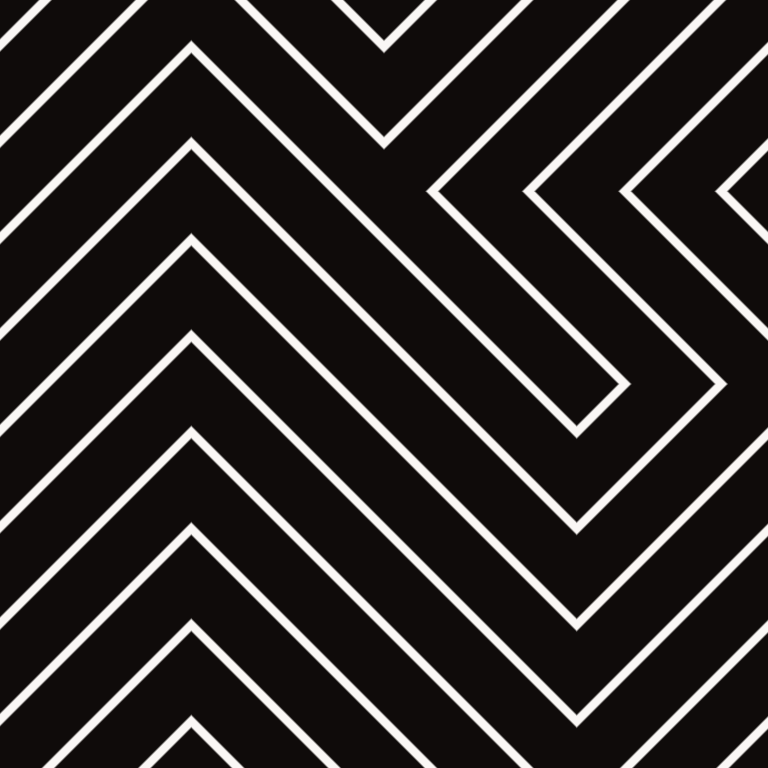
This pattern is drawn by a three.js fragment shader. Its source:

```glsl
varying vec2 vUv;

#define CELLS 7.97
#define HALF_WIDTH 0.064
#define EDGE_SOFTNESS 0.018
#define INK vec3(0.06, 0.045, 0.04)
#define CHALK vec3(0.98, 0.97, 0.96)

// Stepped band in which the stripes fall from left to right
bool inFallingBand(vec2 p) {
  if (p.x < 2.0) return false;
  if (p.y < 2.0) return p.x < 4.0;
  if (p.y < 4.0) return true;
  return p.x < 6.0;
}

// Distance along an axis to the nearest stripe centre, at every half cell
float stripeDistance(float t) {
  return abs(fract(t) - 0.5);
}

void main() {
  // Grid of eight cells centred on the canvas, with y counted downwards
  vec2 grid = vec2(vUv.x - 0.5, 0.5 - vUv.y) * CELLS + 4.0;

  // Mirrored diagonals meet in mitred corners along the band's edges
  float diagonal = inFallingBand(grid) ? grid.x - grid.y : grid.x + grid.y;
  float stripe = 1.0 - smoothstep(HALF_WIDTH - EDGE_SOFTNESS,
                                  HALF_WIDTH + EDGE_SOFTNESS,
                                  stripeDistance(diagonal));

  gl_FragColor = vec4(mix(INK, CHALK, stripe), 1.0);
}
```
